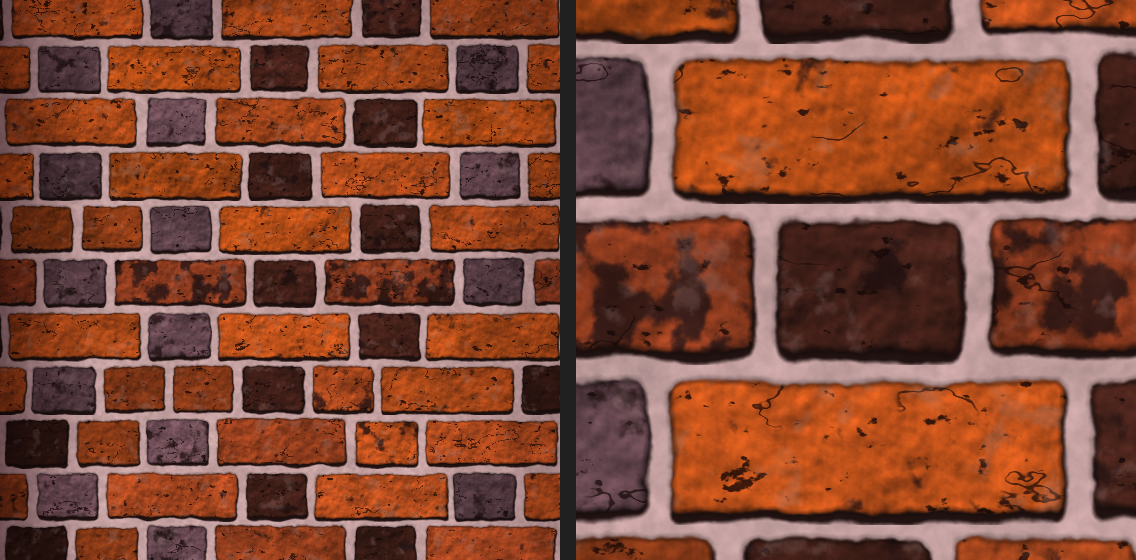
Left, the full canvas; right, a detail of the centre.
Write a three.js fragment shader that draws this texture.

```glsl
// Weathered brick wall in Flemish bond: orange stretchers, dark headers, pale mortar.
#define COURSE 0.0955
#define PERIOD 0.3737
#define JOINT 0.0083
#define ROUGHNESS 0.0042
#define SHADOW 0.0050
#define SOFT 0.0013
#define ORANGE vec3(0.70, 0.30, 0.085)
#define RED vec3(0.60, 0.25, 0.13)
#define BROWN vec3(0.23, 0.11, 0.085)
#define PURPLE vec3(0.36, 0.25, 0.28)
#define MORTAR vec3(0.77, 0.63, 0.63)
#define SOOT vec3(0.08, 0.03, 0.025)

varying vec2 vUv;

struct Brick {
  vec2 p;       // position from the brick centre
  vec2 extent;  // half size
  vec2 id;
  vec3 tint;
  float char_;  // amount of soot
};

float hash(vec2 p) {
  vec3 q = fract(p.xyx * 0.1031);
  q += dot(q, q.yzx + 33.33);
  return fract((q.x + q.y) * q.z);
}

float noise(vec2 p) {
  vec2 i = floor(p), f = fract(p);
  f = f * f * (3.0 - 2.0 * f);
  return mix(mix(hash(i), hash(i + vec2(1.0, 0.0)), f.x),
             mix(hash(i + vec2(0.0, 1.0)), hash(i + 1.0), f.x), f.y);
}

float fbm(vec2 p) {
  float sum = 0.0, amp = 0.5;
  for (int i = 0; i < 5; i++) {
    sum += amp * noise(p);
    p = mat2(1.6, 1.2, -1.2, 1.6) * p + 7.3;
    amp *= 0.5;
  }
  return sum;
}

float roundBox(vec2 p, vec2 extent, float radius) {
  vec2 d = abs(p) - extent + radius;
  return length(max(d, 0.0)) + min(max(d.x, d.y), 0.0) - radius;
}

Brick findBrick(vec2 uv) {
  Brick b;
  float t = (1.0 - uv.y) / COURSE + 0.235;
  float row = floor(t), odd = mod(row, 2.0);
  float x = uv.x - mix(0.319, 0.502, odd) - 0.02 * (hash(vec2(row, 3.0)) - 0.5);

  // One course has an extra header that shifts the bond
  if (row == 7.0) {
    x += 0.02;
    if (x > PERIOD / 6.0) x += PERIOD * 2.0 / 3.0;
  }
  float n = floor(x / PERIOD + 1.0 / 6.0);
  float local = x - n * PERIOD;
  bool header = local < PERIOD / 6.0;
  bool halved = !header && n == -1.0 && (row == 4.0 || row == 7.0 || row == 8.0 || row == 10.0);
  float side = local < PERIOD * 0.5 ? -1.0 : 1.0;
  float centre = header ? 0.0 : PERIOD * 0.5;
  if (halved) centre += side * PERIOD / 6.0;

  b.id = vec2(n * 4.0 + (header ? 0.0 : halved ? 2.0 + side : 2.0), row);
  float h = hash(b.id + 17.0), k = hash(b.id + 41.0);
  b.p = vec2(local - centre, (0.5 - fract(t)) * COURSE) - 0.003 * (vec2(h, k) - 0.5);
  b.extent = vec2(header || halved ? PERIOD / 6.0 : PERIOD / 3.0, COURSE * 0.5) - JOINT;
  b.extent -= vec2(0.004, 0.002) * (vec2(k, h) - 0.4);

  // Fired colour of each brick
  bool warm = header && n == 1.0 && (row == 7.0 || row == 8.0);
  vec3 clay = mix(ORANGE, RED, clamp(k * 0.5 + smoothstep(3.0, 9.0, row) * 0.4, 0.0, 1.0));
  vec3 dark = mix(PURPLE, BROWN, mod(n + row, 2.0));
  b.tint = header && !warm ? dark * (0.75 + 0.5 * h) : clay * (0.88 + 0.2 * h);
  if (halved) b.tint = row > 7.5 && side < 0.0 ? BROWN * 0.75 : clay * 0.78;
  b.char_ = header ? 0.35 : 0.08;
  if (row == 5.0 && !header) {
    b.char_ = abs(uv.x - 0.5) < 0.32 ? 0.75 : 0.12;
    b.tint = RED * 0.85;
  }
  return b;
}

void main() {
  vec2 uv = vUv;
  Brick b = findBrick(uv);
  vec2 q = uv + b.id * 3.7;

  // Chipped outline
  vec2 wobble = vec2(fbm(q * 38.0), fbm(q * 38.0 + 19.0)) - 0.48;
  vec2 p = b.p + wobble * ROUGHNESS * 2.0;
  float d = roundBox(p, b.extent, 0.007) + (noise(q * 190.0) - 0.5) * 0.0018;
  float face = 1.0 - smoothstep(-SOFT, SOFT, d);

  // Mortar with grain and the shadow below each brick
  float grain = fbm(uv * 130.0) - 0.48;
  vec3 colour = MORTAR * (1.0 + 0.22 * grain + 0.16 * (fbm(uv * 22.0) - 0.5));
  float drop = roundBox(p + vec2(-0.0008, SHADOW * (0.45 + noise(q * 30.0))), b.extent, 0.007);
  colour = mix(colour, SOOT, 0.93 * (1.0 - smoothstep(-SOFT, 2.0 * SOFT, drop)));
  colour *= 1.0 - 0.25 * (1.0 - smoothstep(0.0, 0.004, d));

  // Clay: blotches, relief, soot, pits and cracks
  float blotch = fbm(q * 24.0);
  float relief = fbm(q * 75.0) - fbm(q * 75.0 + vec2(-0.15, 0.3));
  vec3 clay = b.tint * (0.72 + 0.58 * blotch + 0.85 * relief + 0.25 * grain);
  float soot = smoothstep(0.72 - 0.4 * b.char_, 0.86 - 0.35 * b.char_, fbm(q * 46.0 + 5.0));
  clay = mix(clay, mix(SOOT, PURPLE, 0.35 * blotch), soot * 0.8);
  float pit = smoothstep(0.69, 0.77, fbm(q * vec2(85.0, 130.0)));
  float ridge = abs(fbm(q * vec2(17.0, 30.0) + 11.0) - 0.5);
  float crack = (1.0 - smoothstep(0.003, 0.014, ridge)) * smoothstep(0.54, 0.66, noise(q * 19.0));
  clay = mix(clay, SOOT, max(pit * 0.8, crack * 0.7));
  float bloom = smoothstep(0.57, 0.76, fbm(q * 58.0 + 31.0));
  clay = mix(clay, MORTAR * 0.8, bloom * 0.25);
  clay *= mix(0.6, 1.0, smoothstep(0.0, 0.004, -d));
  colour = mix(colour, clay, face);

  // Light falls off to the left, the top and slightly to the right
  float light = smoothstep(-0.09, 0.20, uv.x) * (1.0 - 0.25 * smoothstep(0.75, 1.05, uv.x));
  light *= 1.0 - 0.28 * smoothstep(0.80, 1.05, uv.y);
  colour *= mix(vec3(0.42, 0.34, 0.37), vec3(1.0), light);
  gl_FragColor = vec4(colour, 1.0);
}
```
